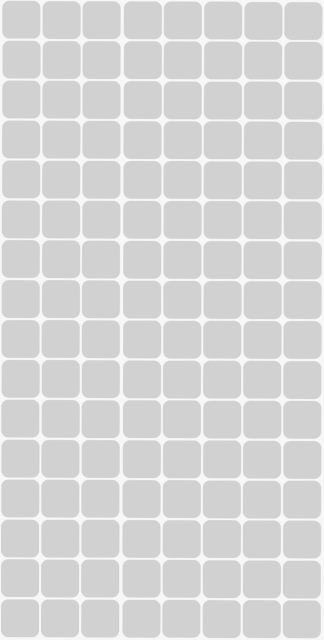
A Shadertoy shader for this pattern:

```glsl
#define GRID vec2(8.0, 16.0)           // columns, rows
#define PITCH vec2(0.0627, 0.06233)    // tile spacing, in canvas heights
#define ORIGIN vec2(0.0023, -0.0003)   // top left corner of the sheet
#define GAP 0.0033
#define RADIUS 0.0112
#define SKEW vec2(0.0026, -0.0040)     // slight tilt of columns and rows
#define SEAM_COLUMN 3.0
#define SEAM_EXTRA 0.0016              // extra width of the seam gap
#define JITTER 0.0005
#define TILE_COLOR vec3(0.818)
#define GROUT_COLOR vec3(0.968)

vec2 hash22(vec2 p) {
    vec3 q = fract(vec3(p.xyx) * vec3(0.1031, 0.1030, 0.0973));
    q += dot(q, q.yzx + 33.33);
    return fract((q.xx + q.yz) * q.zy);
}

float roundedBox(vec2 p, vec2 halfSize, float radius) {
    vec2 d = abs(p) - halfSize + radius;
    return length(max(d, 0.0)) + min(max(d.x, d.y), 0.0) - radius;
}

void mainImage(out vec4 fragColor, in vec2 fragCoord) {
    float pixel = 1.0 / iResolution.y;

    // Sheet coordinates, measured down from the top left
    vec2 p = vec2(fragCoord.x, iResolution.y - fragCoord.y) * pixel;
    p += SKEW * p.yx - ORIGIN;

    // Open one wider gap between two columns
    p.x -= clamp(p.x - SEAM_COLUMN * PITCH.x, 0.0, SEAM_EXTRA);

    // Nearest tile, kept inside the grid so the margins stay bare
    vec2 cell = clamp(floor(p / PITCH), vec2(0.0), GRID - 1.0);
    vec2 center = (cell + 0.5) * PITCH + (hash22(cell) - 0.5) * JITTER;
    float dist = roundedBox(p - center, 0.5 * (PITCH - GAP), RADIUS);

    // Smooth tile edge
    float tile = 1.0 - smoothstep(-0.75 * pixel, 0.75 * pixel, dist);
    fragColor = vec4(mix(GROUT_COLOR, TILE_COLOR, tile), 1.0);
}
```
